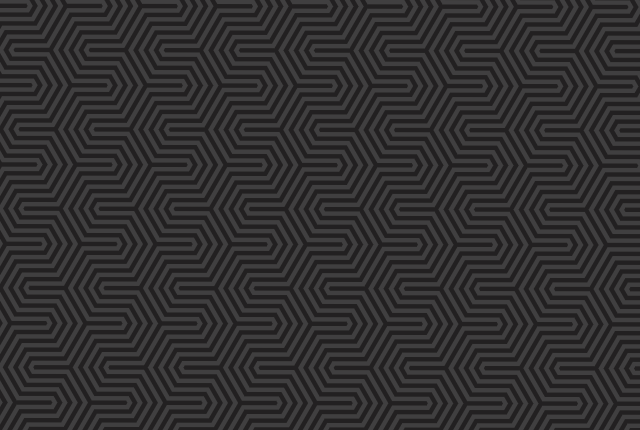
A WebGL 1 fragment shader for this pattern:

```glsl
precision highp float;
// Interlocking zigzag stripes with left and right hairpin tips on charcoal.

uniform vec2 u_resolution;

const float PITCHES_ACROSS = 72.6;      // stripe pitches in the canvas width
const float LINE_WIDTH = 0.5;           // light line, in pitches
const float BAR_LENGTH = 3.9;           // straight run of every zigzag
const float CHEVRONS = 4.0;             // slanted stripes between two bars
const float ROWS_ABOVE = 5.0;           // stripes from a left tip up to a right tip
const float ROWS_BELOW = 4.0;           // stripes from a left tip down to a right tip
const float TILT = 0.002;               // rotation of the whole, in radians
const vec2 ANCHOR = vec2(-7.8, 0.66);   // bar end of one left tip, from the centre
const vec3 DARK = vec3(0.132, 0.126, 0.128);
const vec3 LIGHT = vec3(0.252, 0.248, 0.250);

const float FOLD_SLOPE = 0.57735;       // sideways drift of the corners, tan(30 deg)
const float SLANT_PITCH = 1.154701;     // horizontal pitch of the 60 degree stripes

// Stripe count at p; whole numbers are dark centres, halves are light centres.
float stripeLevel(vec2 p) {
  float rowPitch = ROWS_ABOVE + ROWS_BELOW;
  float columnPitch = BAR_LENGTH + CHEVRONS * SLANT_PITCH;

  // Each row of tips is mirrored about its bars and steps sideways.
  float row = floor((p.y + ROWS_BELOW) / rowPitch);
  float height = abs(p.y - row * rowPitch);
  float along = mod(p.x + FOLD_SLOPE * (row + height), columnPitch);

  // Level along the bar, then slanted up to the next corner.
  return height - max(along - BAR_LENGTH, 0.0) / SLANT_PITCH;
}

void main() {
  float pixel = PITCHES_ACROSS / u_resolution.x;
  vec2 p = (gl_FragCoord.xy - 0.5 * u_resolution) * pixel;
  float c = cos(TILT);
  float s = sin(TILT);
  p = vec2(c * p.x - s * p.y, s * p.x + c * p.y) - ANCHOR;

  float fromLine = abs(fract(stripeLevel(p)) - 0.5);
  float cover = clamp((0.5 * LINE_WIDTH - fromLine) / pixel + 0.5, 0.0, 1.0);
  gl_FragColor = vec4(mix(DARK, LIGHT, cover), 1.0);
}
```
